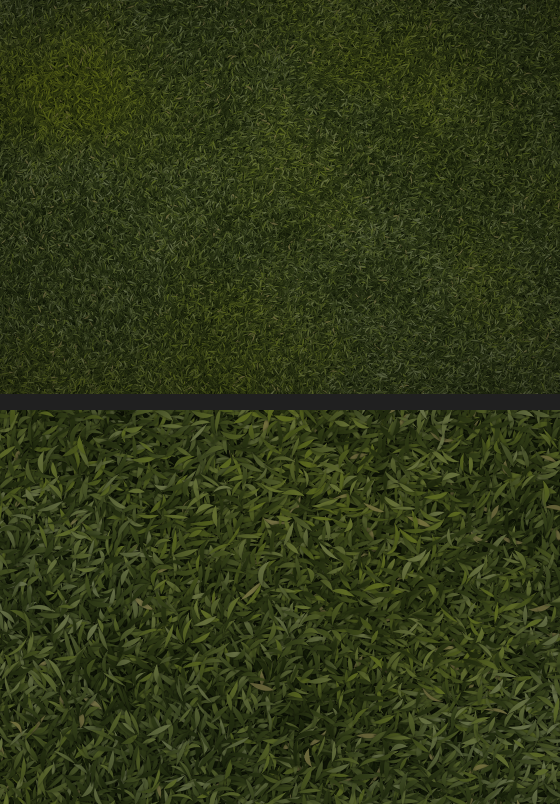
Top, the full canvas; bottom, a detail of the centre.
Give the GLSL for this texture, as a Shadertoy shader.

```glsl
// Draws a dark mown lawn seen from above: layered short grass blades with faint sunlit patches.

const int LAYERS = 9;
const float CELL = 0.0125;              // blade grid spacing, in canvas heights
const vec3 SOIL = vec3(0.055, 0.080, 0.022);
const vec3 SHADE = vec3(0.062, 0.092, 0.022);
const vec3 LEAF = vec3(0.180, 0.222, 0.090);
const vec3 FRESH_TIP = vec3(0.325, 0.375, 0.125);
const vec3 GREY_TIP = vec3(0.375, 0.410, 0.270);
const vec3 STRAW = vec3(0.440, 0.410, 0.250);

// Three random values from a cell and a seed, without sine
vec3 hash3(vec2 cell, float seed) {
    vec3 h = fract(vec3(cell.xyx + seed * 17.31) * vec3(0.1031, 0.1030, 0.0973));
    h += dot(h, h.yxz + 33.33);
    return fract((h.xxy + h.yzz) * h.zyx);
}

float valueNoise(vec2 p, float seed) {
    vec2 cell = floor(p);
    vec2 f = fract(p);
    f = f * f * (3.0 - 2.0 * f);
    float low = mix(hash3(cell, seed).x, hash3(cell + vec2(1, 0), seed).x, f.x);
    float high = mix(hash3(cell + vec2(0, 1), seed).x, hash3(cell + vec2(1, 1), seed).x, f.x);
    return mix(low, high, f.y);
}

float fbm(vec2 p, float seed) {
    float sum = 0.0;
    float weight = 0.5;
    for (int i = 0; i < 4; i++) {
        sum += weight * valueNoise(p, seed + float(i));
        p = p * 2.1 + 5.7;
        weight *= 0.5;
    }
    return sum / 0.9375;
}

vec2 rotate(vec2 p, float angle) {
    float c = cos(angle);
    float s = sin(angle);
    return vec2(c * p.x + s * p.y, c * p.y - s * p.x);
}

float glow(vec2 p, vec2 centre, float radius) {
    vec2 d = (p - centre) / radius;
    return exp(-dot(d, d));
}

// Distance to a bent blade, tapered at both ends and lying along x
float bladeDistance(vec2 q, float halfLength, float halfWidth, float bend) {
    float t = q.x / halfLength;
    float side = abs(q.y + bend * (t * t - 0.4)) - halfWidth * (1.0 - t * t);
    return max(side, abs(q.x) - halfLength);
}

float coverage(float d, float blur) {
    return 1.0 - smoothstep(-blur, blur, d);
}

vec3 grassColour(float tone, float greyness) {
    vec3 tip = mix(FRESH_TIP, GREY_TIP, greyness);
    vec3 dark = mix(SHADE, LEAF, clamp(tone * 2.0, 0.0, 1.0));
    return mix(dark, tip, clamp(tone * 2.0 - 1.0, 0.0, 1.0));
}

// Paints one layer of scattered blades over the colour below it
vec3 paintLayer(vec3 colour, vec2 p, float layer, float lean, float warmth, float light, float pixel) {
    float turn = layer * 0.73;
    vec2 g = rotate(p, turn) / CELL + layer * 7.37 + 60.0;
    vec2 home = floor(g);
    float depth = layer / float(LAYERS - 1);
    for (int y = -1; y <= 1; y++) {
        for (int x = -1; x <= 1; x++) {
            vec2 cell = home + vec2(x, y);
            vec3 place = hash3(cell, layer + 1.0);
            vec3 form = hash3(cell, layer + 31.0);
            vec3 tint = hash3(cell, layer + 61.0);
            float angle = lean - turn + (place.z - 0.5) * 2.7;
            vec2 q = rotate(g - cell - place.xy, angle) * CELL;
            float halfLength = CELL * mix(0.50, 0.98, form.x);
            float halfWidth = mix(0.0012, 0.0023, form.y);
            float d = bladeDistance(q, halfLength, halfWidth, (form.z - 0.5) * 0.006);

            // Contact shadow, then the blade itself
            colour *= 1.0 - 0.20 * coverage(d - 0.0008, 0.0016);
            float tone = tint.x * 0.78 + depth * 0.24 + light + 0.10 * q.x / halfLength;
            float greyness = clamp(tint.y * 1.3 - warmth, 0.0, 1.0);
            vec3 blade = grassColour(tone, greyness);
            blade *= mix(vec3(1.0), vec3(1.08, 1.05, 0.72), warmth);
            blade = mix(blade, STRAW, step(0.988, tint.z) * 0.75);
            colour = mix(colour, blade, coverage(d, 0.7 * pixel));
        }
    }
    return colour;
}

void mainImage(out vec4 fragColor, in vec2 fragCoord) {
    float pixel = 1.0 / iResolution.y;
    vec2 p = fragCoord * pixel;
    vec2 uv = fragCoord / iResolution.xy;

    // Broad variation in light, hue and growing direction
    float patches = fbm(p * 4.0 + 3.0, 5.0);
    float sun = glow(uv, vec2(0.13, 0.76), 0.15) + 0.7 * glow(uv, vec2(0.70, 0.88), 0.16)
              + 0.6 * glow(uv, vec2(0.42, 0.16), 0.15);
    float warmth = clamp(sun * 0.65 + (patches - 0.42) * 1.3, 0.0, 1.0);
    float light = (fbm(p * 7.0, 11.0) - 0.5) * 0.28 + sun * 0.10 - 0.02;
    float lean = mix(1.25, 0.35, uv.x) + (fbm(p * 5.0, 21.0) - 0.5) * 3.0;

    vec3 colour = SOIL * mix(0.7, 1.3, valueNoise(p * 180.0, 41.0));
    for (int i = 0; i < LAYERS; i++) {
        colour = paintLayer(colour, p, float(i), lean, warmth, light, pixel);
    }

    // Gentle darkening toward the corners
    vec2 edge = uv - 0.5;
    colour *= 1.08 - 0.55 * dot(edge, edge);
    fragColor = vec4(colour, 1.0);
}
```
